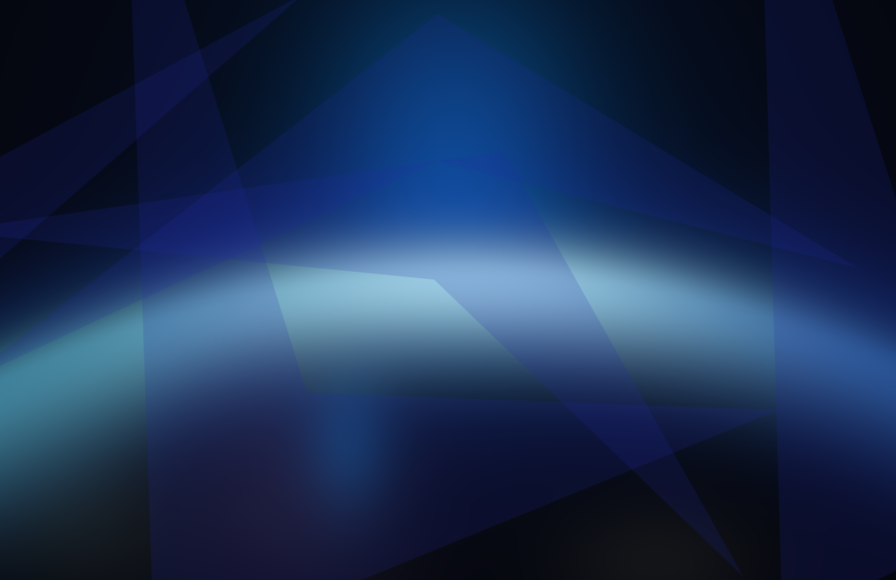
Reproduce this background procedurally as a Shadertoy shader.

```glsl
const float ASPECT = 1.542;
const vec3 NIGHT = vec3(0.018, 0.022, 0.052);
const vec3 SKY_GLOW = vec3(0.015, 0.21, 0.34);
const vec3 SKY_HAZE = vec3(0.0, 0.045, 0.10);
const vec3 HALO = vec3(0.03, 0.10, 0.26);
const vec3 ARC_CORE = vec3(0.60, 0.79, 0.88);
const vec3 ARC_LEFT = vec3(0.22, 0.48, 0.58);
const vec3 ARC_RIGHT = vec3(0.11, 0.30, 0.52);
const vec3 SPOT_BLUE = vec3(0.0, 0.13, 0.20);
const vec3 SPOT_WARM = vec3(0.09, 0.07, 0.08);
const vec3 SPOT_OLIVE = vec3(0.055, 0.055, 0.035);
const vec3 SPOT_MOSS = vec3(0.05, 0.065, 0.05);
const vec3 SHARD_TINT = vec3(0.13, 0.16, 0.66);
const float SHARD_ALPHA = 0.17;
const vec2 ARC_TOP = vec2(0.80, 0.52);
const float ARC_BEND = 0.29;
const float ARC_FADE_UP = 0.078;
const float ARC_FADE_DOWN = 0.13;

float glow(vec2 p, vec2 center, vec2 radius) {
    vec2 q = (p - center) / radius;
    return exp(-dot(q, q));
}

// Signed distance to a closed outline; repeated points are allowed
float polygon(vec2 p, vec2 v[6]) {
    float nearest = 1e3;
    float side = 1.0;
    for (int i = 0; i < 6; i++) {
        vec2 a = v[i];
        vec2 b = v[(i + 1) % 6];
        vec2 edge = b - a;
        vec2 w = p - a;
        float t = clamp(dot(w, edge) / max(dot(edge, edge), 1e-6), 0.0, 1.0);
        nearest = min(nearest, length(w - edge * t));
        bool crosses = (a.y > p.y) != (b.y > p.y);
        if (crosses && p.x < a.x + edge.x * (p.y - a.y) / edge.y) side = -side;
    }
    return side * nearest;
}

// Translucent pane with a soft one-pixel edge
vec3 addShard(vec3 color, vec2 p, vec2 v[6]) {
    float pixel = 1.0 / iResolution.y;
    float cover = 1.0 - smoothstep(-pixel, pixel, polygon(p, v));
    return mix(color, SHARD_TINT, SHARD_ALPHA * cover);
}

vec3 backdrop(vec2 p) {
    vec3 color = NIGHT;

    // Upper glow
    color += SKY_GLOW * glow(p, vec2(0.78, 0.75), vec2(0.23, 0.30));
    color += SKY_HAZE * glow(p, vec2(0.78, 0.75), vec2(0.55, 0.45));

    // Lower scattered lights
    color += SPOT_BLUE * glow(p, vec2(0.60, 0.23), vec2(0.08, 0.12));
    color += SPOT_WARM * glow(p, vec2(0.50, 0.16), vec2(0.20, 0.22));
    color += SPOT_OLIVE * glow(p, vec2(1.13, 0.03), vec2(0.18, 0.11));
    color += SPOT_MOSS * glow(p, vec2(0.15, 0.10), vec2(0.16, 0.15));

    // Curved luminous band
    float dx = p.x - ARC_TOP.x;
    float d = p.y - ARC_TOP.y + ARC_BEND * dx * dx;
    float fadeDown = ARC_FADE_DOWN + 0.06 * (1.0 - smoothstep(0.0, 0.45, p.x));
    float fade = d > 0.0 ? ARC_FADE_UP : fadeDown;
    float band = exp(-d * d / (fade * fade));
    vec3 ends = mix(ARC_LEFT, ARC_RIGHT, smoothstep(0.3, 1.4, p.x));
    vec3 light = mix(ends, ARC_CORE, exp(-pow(dx / 0.50, 2.0)));
    color += HALO * exp(-d * d / 0.035) * (1.0 - band);
    return mix(color, light, band);
}

void mainImage(out vec4 fragColor, in vec2 fragCoord) {
    vec2 p = fragCoord / iResolution.xy * vec2(ASPECT, 1.0);
    vec3 color = backdrop(p);

    // Left pillar with its long foot
    color = addShard(color, p, vec2[6](vec2(0.226, 1.02), vec2(0.311, 1.02),
        vec2(0.528, 0.323), vec2(1.339, 0.293), vec2(0.573, -0.02), vec2(0.262, -0.02)));
    // Upper left wedge
    color = addShard(color, p, vec2[6](vec2(0.522, 1.01), vec2(-0.02, 0.719),
        vec2(-0.02, 0.537), vec2(-0.02, 0.537), vec2(-0.02, 0.537), vec2(-0.02, 0.537)));
    // Wide chevron
    color = addShard(color, p, vec2[6](vec2(0.753, 0.976), vec2(1.476, 0.538),
        vec2(0.753, 0.722), vec2(-0.02, 0.36), vec2(-0.02, 0.375), vec2(-0.02, 0.375)));
    // Folded central blade
    color = addShard(color, p, vec2[6](vec2(0.867, 0.739), vec2(1.279, 0.006),
        vec2(0.747, 0.518), vec2(-0.02, 0.594), vec2(-0.02, 0.612), vec2(-0.02, 0.612)));
    // Right pillar
    color = addShard(color, p, vec2[6](vec2(1.315, 1.02), vec2(1.426, 1.02),
        vec2(1.56, 0.60), vec2(1.56, 0.025), vec2(1.47, -0.02), vec2(1.345, -0.02)));

    fragColor = vec4(color, 1.0);
}
```
